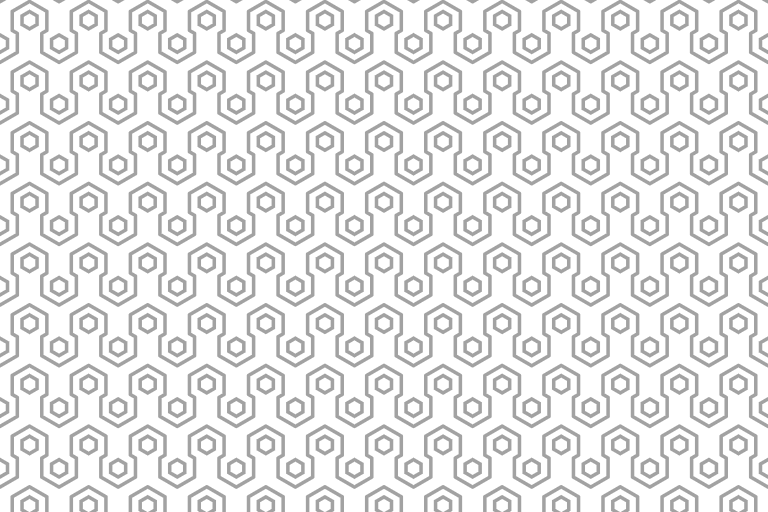
This pattern is drawn by a WebGL 2 fragment shader. Its source:

```glsl
#version 300 es
precision highp float;

uniform vec2 u_resolution;
out vec4 fragColor;

// Lengths are in units of one horizontal repeat
const float REPEATS_ACROSS = 13.0;
const float ROW_PITCH = 1.027;       // 8.44 rows down the canvas
const float FIRST_ROW = 0.342;       // top edge to the first upper hexagon
const float HEX_DROP = 0.396;        // upper to lower hexagon centre
const float WAVE_HALF_WIDTH = 0.293;
const float WAVE_APEX = 0.318;       // hexagon centre to wave crest
const float NUT_APOTHEM = 0.127;
const float LINE_WIDTH = 0.0595;
const float SLOPE = 0.57735;         // tan 30 degrees
const vec3 PAPER = vec3(1.0);
const vec3 INK = vec3(0.635);

float segmentDistance(vec2 p, vec2 a, vec2 b) {
    vec2 ap = p - a, ab = b - a;
    return length(ap - ab * clamp(dot(ap, ab) / dot(ab, ab), 0.0, 1.0));
}

// Distance to the outline of a hexagon with points at top and bottom
float hexagonOutline(vec2 p, float apothem) {
    p = abs(p);
    return abs(max(p.x, dot(p, vec2(0.5, 0.866025))) - apothem);
}

// Half of the wave between a crest and its centre of symmetry
float halfWaveDistance(vec2 p) {
    float jog = WAVE_HALF_WIDTH - 0.25;
    float crestY = -WAVE_APEX - 0.5 * HEX_DROP;
    vec2 crest = vec2(-0.25, crestY);
    vec2 shoulder = vec2(jog, crestY + WAVE_HALF_WIDTH * SLOPE);
    vec2 waist = vec2(jog, -jog * SLOPE);
    float d = segmentDistance(p, crest, shoulder);
    d = min(d, segmentDistance(p, shoulder, waist));
    return min(d, segmentDistance(p, waist, vec2(0.0)));
}

// Distance to the centre lines of one row; p is relative to an upper hexagon
float rowDistance(vec2 p) {
    vec2 lower = vec2(0.5, HEX_DROP);
    vec2 q = p - 0.5 * lower;
    float wave = min(halfWaveDistance(q), halfWaveDistance(-q));
    float nuts = min(hexagonOutline(p, NUT_APOTHEM), hexagonOutline(p - lower, NUT_APOTHEM));
    return min(wave, nuts);
}

void main() {
    float pixel = REPEATS_ACROSS / u_resolution.x;
    vec2 p = vec2(gl_FragCoord.x, u_resolution.y - gl_FragCoord.y) * pixel;

    // Mirror each repeat about its upper hexagon
    float x = abs(fract(p.x) - 0.5);
    float y = p.y - FIRST_ROW;
    float nearestRow = floor(y / ROW_PITCH);

    // Neighbouring rows interlock, so take the closest of three
    float d = 1e3;
    for (int i = -1; i <= 1; i++) {
        float rowY = (nearestRow + float(i)) * ROW_PITCH;
        d = min(d, rowDistance(vec2(x, y - rowY)));
    }

    float coverage = clamp(0.5 - (d - 0.5 * LINE_WIDTH) / pixel, 0.0, 1.0);
    fragColor = vec4(mix(PAPER, INK, coverage), 1.0);
}
```
